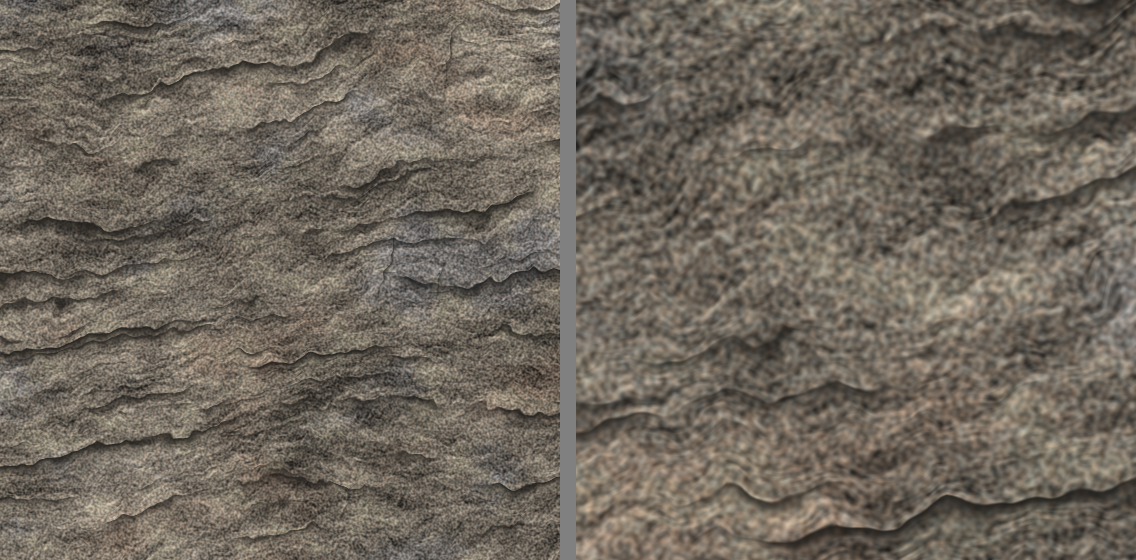
Left: the whole. Right: its middle third, enlarged.
Give the GLSL for this texture, as a WebGL 2 fragment shader.

```glsl
#version 300 es
precision highp float;
// Weathered layered rock: tilted ledges, sparse joints, rough relief and mineral grain.

uniform vec2 u_resolution;
out vec4 fragColor;

const vec3 NEUTRAL = vec3(1.075, 1.0, 0.90);
const vec3 RUSTY = vec3(1.12, 0.98, 0.86);
const vec3 SLATE = vec3(1.03, 1.0, 0.98);
const vec3 OLIVE = vec3(1.06, 1.01, 0.87);

float hash(ivec2 cell) {
  uvec2 q = uvec2(cell) * uvec2(1597334673u, 3812015801u);
  uint h = (q.x ^ q.y) * 1597334673u;
  h = (h ^ (h >> 15)) * 2246822519u;
  return float(h >> 8) / 16777216.0;
}

float cornerRamp(ivec2 cell, vec2 offset) {
  float angle = 6.28319 * hash(cell);
  return dot(vec2(cos(angle), sin(angle)), offset);
}

float gradientNoise(vec2 p) {
  ivec2 c = ivec2(floor(p));
  vec2 f = fract(p);
  vec2 s = f * f * f * (f * (f * 6.0 - 15.0) + 10.0);
  float low = mix(cornerRamp(c, f), cornerRamp(c + ivec2(1, 0), f - vec2(1, 0)), s.x);
  float high = mix(cornerRamp(c + ivec2(0, 1), f - vec2(0, 1)),
                   cornerRamp(c + ivec2(1, 1), f - vec2(1, 1)), s.x);
  return mix(low, high, s.y);
}

vec2 turn(vec2 p, float angle) {
  float c = cos(angle), s = sin(angle);
  return vec2(c * p.x + s * p.y, c * p.y - s * p.x);
}

float fbm(vec2 p, int octaves) {
  float sum = 0.0, amp = 1.0;
  for (int i = 0; i < octaves; i++) {
    sum += amp * gradientNoise(p);
    p = 2.0 * turn(p, 0.64) + 11.3;
    amp *= 0.5;
  }
  return sum;
}

// Creased height field, stretched along the bedding.
float creasedHeight(vec2 p) {
  float sum = 0.0, amp = 0.5;
  p *= vec2(5.0, 11.0);
  for (int i = 0; i < 5; i++) {
    sum += amp * abs(gradientNoise(p));
    p = p * 2.03 + 5.7;
    amp *= 0.54;
  }
  return sum;
}

// Bends straight bedding into ragged, gently rising strata.
vec2 bendStrata(vec2 p, float slope) {
  float lift = 0.085 * gradientNoise(p * 1.8 + 3.1);
  lift += 0.034 * gradientNoise(p * vec2(6.0, 7.0) + 8.4);
  lift += 0.026 * abs(gradientNoise(p * vec2(15.0, 12.0) + 1.7));
  lift += 0.009 * fbm(p * 34.0, 2);
  return vec2(p.x, p.y - slope * p.x + lift);
}

// One broken ledge per row; x is the shadow under it, y the lit rim above.
vec2 ledges(vec2 p, float rows, float breaks, float thickness, float seed) {
  float v = p.y * rows + seed;
  float row = floor(v);
  float center = 0.4 + 0.4 * hash(ivec2(int(row), int(seed * 10.0)));
  float above = (v - row - center) / rows;
  float run = gradientNoise(vec2(p.x * breaks, row * 7.37 + seed));
  run += 0.4 * gradientNoise(vec2(p.x * breaks * 4.0, row * 3.71 - seed));
  float strength = smoothstep(-0.08, 0.3, run);
  float width = thickness * (0.2 + 0.8 * strength);
  float under = max(-above, 0.0) / width;
  float shadow = smoothstep(-0.0015, 0.0015, -above) * exp(-under * sqrt(under));
  float rim = smoothstep(0.0, 0.003, above) * exp(-max(above, 0.0) / 0.006);
  return strength * vec2(shadow, rim);
}

void main() {
  vec2 p = gl_FragCoord.xy / u_resolution.y;
  vec2 strata = bendStrata(p, 0.12);

  // Broad stains and light falling from the upper left
  float stain = fbm(p * vec2(2.6, 4.2) + 21.0, 4);
  float mottle = fbm(turn(p, -0.15) * vec2(12.0, 20.0) + 5.0, 4);
  vec2 toLight = vec2(-0.0015, 0.0035);
  float relief = creasedHeight(strata) - creasedHeight(strata + toLight);
  float tone = 0.435 + 0.16 * stain + 0.13 * mottle + 1.9 * relief;

  // Thin bedding shows only in some zones
  float bedded = smoothstep(-0.1, 0.3, gradientNoise(p * vec2(1.5, 3.2) + 14.6));
  tone += 0.16 * bedded * gradientNoise(strata * vec2(14.0, 75.0));

  // Ledges from large to fine, then steep joints
  vec2 large = ledges(strata, 8.5, 2.6, 0.014, 2.3);
  vec2 medium = ledges(strata + vec2(0.37, 0.0), 18.0, 4.2, 0.009, 6.9);
  vec2 fine = ledges(strata, 41.0, 8.0, 0.005, 4.1) * (0.35 + 0.5 * bedded);
  vec2 joints = ledges(bendStrata(turn(p, 0.95), 0.2), 7.0, 5.0, 0.005, 9.2);
  joints *= smoothstep(0.05, 0.3, gradientNoise(p * 3.0 + 31.0));
  float lit = max(max(large.y, medium.y), max(fine.y, joints.y));
  float open = (1.0 - 0.92 * large.x) * (1.0 - 0.75 * medium.x);
  open *= (1.0 - 0.6 * fine.x) * (1.0 - 0.75 * joints.x);
  tone += 0.05 * lit;

  // Mineral grain
  float coarse = gradientNoise(turn(p, 0.6) * 120.0 + 2.9);
  float sharp = gradientNoise(turn(p, 1.1) * 220.0 + 7.3);
  tone += 0.14 * coarse + 0.23 * sharp;
  tone = mix(0.12, clamp(tone, 0.13, 0.76), open);

  // Mineral tints
  float warmth = fbm(p * vec2(3.2, 4.6) + 41.0, 4);
  vec3 tint = mix(NEUTRAL, RUSTY, smoothstep(0.1, 0.6, warmth));
  tint = mix(tint, SLATE, smoothstep(0.05, 0.5, -warmth));
  tint = mix(tint, OLIVE, 0.5 * smoothstep(0.1, 0.4, mottle));
  float speck = gradientNoise(turn(p, 0.3) * 160.0 + 53.0);
  tint += 0.08 * speck * vec3(1.0, -0.2, -0.9);
  fragColor = vec4(tone * tint, 1.0);
}
```
